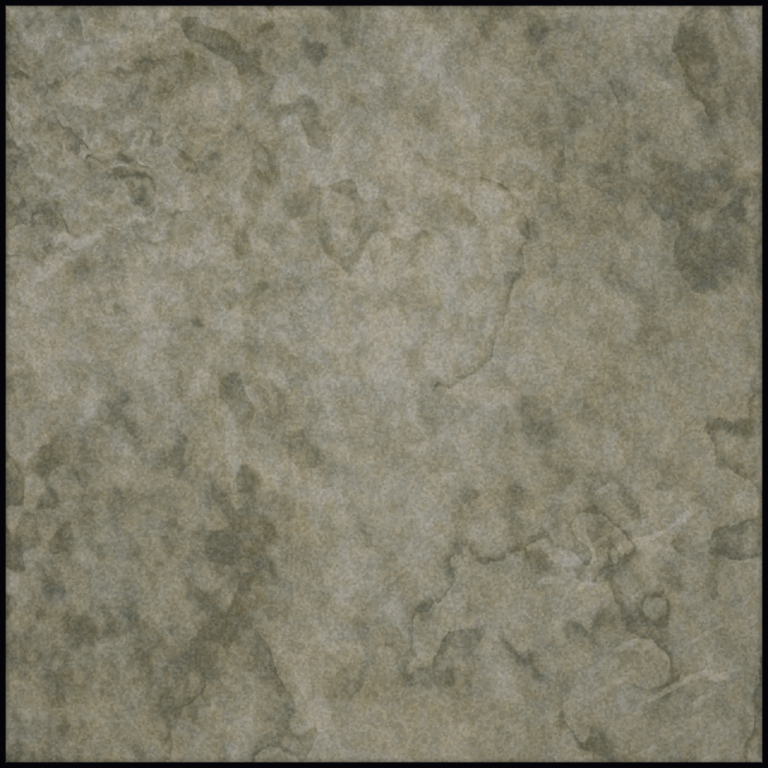
Reproduce this texture procedurally as a WebGL 2 fragment shader.

```glsl
#version 300 es
precision highp float;

#define DARK_STONE vec3(0.405, 0.396, 0.325)
#define MID_STONE vec3(0.532, 0.516, 0.438)
#define PALE_STONE vec3(0.620, 0.602, 0.548)
#define GAP_COLOR vec3(0.018, 0.018, 0.036)
#define GAP_WIDTH 0.0072
#define BROAD_SCALE 3.4
#define MOTTLE_SCALE 27.0
#define FINE_SCALE 95.0
#define GRAIN_SCALE 320.0
#define LEDGE_SCALE 2.5
#define LEDGE_DEPTH 0.62
#define GRAIN_AMOUNT 0.094

uniform vec2 u_resolution;
out vec4 outColor;

// Three random values per integer cell
vec3 hashCell(ivec2 cell) {
    uvec3 h = uvec3(uvec2(cell), 77u) * uvec3(1597u, 7919u, 3571u);
    h = (h ^ (h.yzx >> 3u)) * 747796u + 12345u;
    h += h.yzx * h.zxy;
    h ^= h >> 16u;
    h += h.yzx * h.zxy;
    return vec3(h >> 8u) / 16777216.0;
}

// Smooth cellular noise: random cell values blended by distance
float softCells(vec2 p) {
    ivec2 base = ivec2(floor(p));
    vec2 f = fract(p);
    float total = 0.0;
    float weights = 0.0;
    for (int y = -1; y <= 1; y++) {
        for (int x = -1; x <= 1; x++) {
            vec3 r = hashCell(base + ivec2(x, y));
            vec2 d = vec2(x, y) + r.xy - f;
            float w = exp(-5.0 * dot(d, d));
            total += w * r.z;
            weights += w;
        }
    }
    return total / weights;
}

// Rotated octaves of cellular noise, centred on zero
float layeredCells(vec2 p) {
    float sum = 0.0;
    float amplitude = 0.53;
    for (int i = 0; i < 4; i++) {
        sum += amplitude * (softCells(p) - 0.5);
        p = mat2(1.6, 1.2, -1.2, 1.6) * p + 17.3;
        amplitude *= 0.5;
    }
    return sum;
}

float patchMask(vec2 p, vec2 center, float radius) {
    return 1.0 - smoothstep(0.3 * radius, radius, length(p - center));
}

void main() {
    vec2 uv = gl_FragCoord.xy / u_resolution;
    vec2 p = uv + 0.003 * sin(uv.yx * vec2(43.0, 37.0) + 2.0 * sin(uv * 21.0));
    vec2 slanted = mat2(0.97, -0.26, 0.26, 0.97) * p * vec2(1.15, 0.85);

    // Cloudy tone, mottling and fine speckle
    float broad = layeredCells(p * BROAD_SCALE + 4.0);
    float mottle = layeredCells(slanted * MOTTLE_SCALE + 31.0);
    float fine = softCells(slanted * FINE_SCALE + 9.0) - 0.5;
    float tone = 0.56 + 0.62 * broad + 0.85 * mottle + 0.26 * fine;
    tone += 0.14 * patchMask(uv, vec2(0.42, 0.58), 0.5);
    tone -= 0.15 * patchMask(uv, vec2(0.10, 0.90), 0.34);
    tone -= 0.12 * patchMask(uv, vec2(0.90, 0.85), 0.36);
    tone -= 0.10 * patchMask(uv, vec2(0.12, 0.15), 0.35);

    // Clustered dark blotches
    float cluster = smoothstep(-0.08, 0.14, layeredCells(p * 4.5 + 52.0));
    float blotch = smoothstep(0.56, 0.80, softCells(slanted * 36.0 + 63.0) + 0.7 * mottle);
    tone -= 0.42 * blotch * cluster;

    // Stepped ledges with ragged edges across the lower right half
    float lowerRight = smoothstep(-0.3, 0.12, uv.x - uv.y + broad);
    float height = layeredCells(p * LEDGE_SCALE + vec2(12.0, 5.0)) + 0.07 * mottle;
    float band = fract(height * 5.0 + 0.3) / 5.0;
    float broken = smoothstep(-0.10, 0.06, layeredCells(p * 6.0 + 81.0));
    float shadow = smoothstep(0.0, 0.010, band) * exp(-band * 42.0);
    float shelf = smoothstep(0.0, 0.06, -height) * lowerRight;
    tone = mix(tone, 0.49 + 0.55 * (tone - 0.49), 0.6 * shelf);
    tone -= LEDGE_DEPTH * shadow * broken * lowerRight;

    // Pitted relief lit from above
    vec2 pitSpace = p * vec2(42.0, 58.0) + 4.0 * mottle;
    float pits = softCells(pitSpace) - softCells(pitSpace + vec2(0.2, 0.45));
    float pitted = patchMask(uv, vec2(0.07, 0.80), 0.33) + 0.15;
    tone += 0.55 * pits * pitted;

    // Sparse pale scratches
    vec2 along = mat2(0.88, -0.47, 0.47, 0.88) * p;
    float scratch = smoothstep(0.70, 0.92, softCells(along * vec2(24.0, 95.0) + mottle));
    tone += 0.32 * scratch * smoothstep(0.15, 0.27, layeredCells(p * 5.0 + 96.0));

    // Stone palette with drifting warmth
    tone = clamp(tone, 0.0, 1.0);
    vec3 color = mix(DARK_STONE, MID_STONE, smoothstep(0.0, 0.55, tone));
    color = mix(color, PALE_STONE, smoothstep(0.42, 1.0, tone));
    float warmth = 0.45 * layeredCells(p * 8.0 + 120.0) + 0.45 * (softCells(p * 55.0 + 7.0) - 0.5);
    color += warmth * vec3(0.040, 0.008, -0.055);

    // Sharp grain with slight colour variation
    float grain = softCells(uv * GRAIN_SCALE) - 0.5;
    float tint = softCells(uv * GRAIN_SCALE * 0.8 + 40.0) - 0.5;
    color += GRAIN_AMOUNT * grain + tint * vec3(0.018, 0.0, -0.025);

    // Bevelled rim, soft corner falloff and dark gap
    vec2 toSide = min(uv, 1.0 - uv);
    float rim = min(toSide.x, toSide.y) - GAP_WIDTH;
    color += 0.025 * smoothstep(0.97, 0.985, uv.y);
    color *= 1.025 - 0.18 * dot(uv - 0.5, uv - 0.5);
    color *= 0.86 + 0.14 * smoothstep(0.0, 0.008, rim);
    color = mix(GAP_COLOR, color, smoothstep(-0.0012, 0.0018, rim));
    outColor = vec4(clamp(color, 0.0, 1.0), 1.0);
}
```
